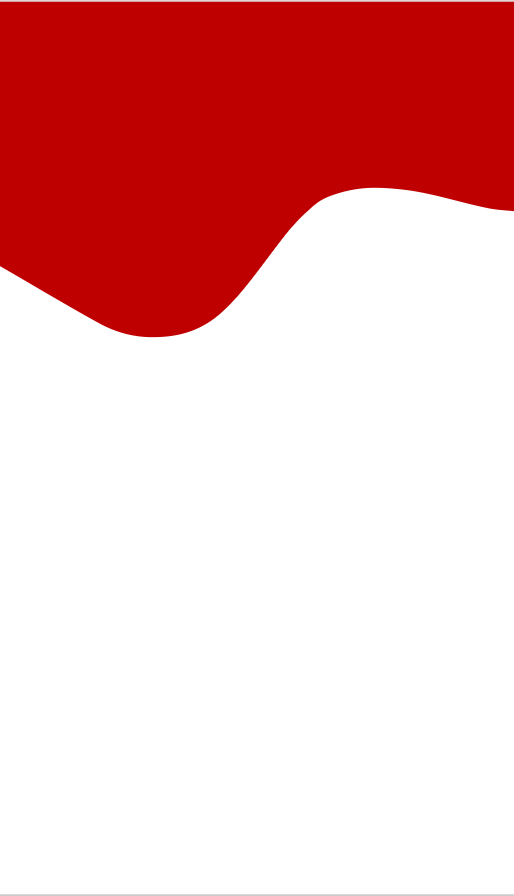
Give the GLSL for this background, as a WebGL 2 fragment shader.

```glsl
#version 300 es
precision highp float;
// A flat red banner hangs over a white page, its lower edge one flowing wave.
// The wave is a piecewise cubic Hermite curve, filled by signed distance;
// hairline grey rules close the page at the top and the bottom.

uniform vec2 u_resolution;
out vec4 fragColor;

const vec3 PAGE_WHITE = vec3(1.0);
const vec3 BANNER_RED = vec3(0.75, 0.0, 0.0);
const vec3 TOP_RULE = vec3(0.88, 0.84, 0.84);
const vec3 BOTTOM_RULE = vec3(0.80);
const float RULE_THICKNESS = 1.0 / 512.0;

// Wave knots: x in canvas widths, depth below the top in heights, slope.
const int KNOT_COUNT = 12;
const vec3 KNOTS[KNOT_COUNT] = vec3[](
    vec3(0.000, 0.297, 0.331), vec3(0.192, 0.3605, 0.316),
    vec3(0.296, 0.3763, 0.0), vec3(0.407, 0.3594, -0.37),
    vec3(0.464, 0.3294, -0.66), vec3(0.554, 0.263, -0.73),
    vec3(0.611, 0.2292, -0.49), vec3(0.656, 0.2161, -0.18),
    vec3(0.728, 0.2096, 0.0), vec3(0.792, 0.2122, 0.075),
    vec3(0.950, 0.2324, 0.115), vec3(1.000, 0.2357, 0.058));

// Cubic between two knots, matching depth and slope at both ends.
float hermite(vec3 a, vec3 b, float x) {
    float span = b.x - a.x;
    float t = clamp((x - a.x) / span, 0.0, 1.0);
    float s = 1.0 - t;
    float ends = mix(a.y, b.y, t * t * (3.0 - 2.0 * t));
    return ends + span * t * s * (a.z * s - b.z * t);
}

float waveDepth(float x) {
    float depth = KNOTS[0].y;
    for (int i = 0; i < KNOT_COUNT - 1; i++) {
        if (x >= KNOTS[i].x) depth = hermite(KNOTS[i], KNOTS[i + 1], x);
    }
    return depth;
}

// Coverage of a rule lying along an edge of the canvas.
float ruleCoverage(float distanceFromEdge) {
    return clamp((RULE_THICKNESS - distanceFromEdge) * u_resolution.y + 0.5, 0.0, 1.0);
}

void main() {
    vec2 uv = gl_FragCoord.xy / u_resolution;
    float depth = 1.0 - uv.y;

    // Banner, with an edge one pixel soft whatever its slope
    float inside = waveDepth(uv.x) - depth;
    float pixelStep = length(vec2(dFdx(inside), dFdy(inside)));
    float banner = clamp(inside / pixelStep + 0.5, 0.0, 1.0);
    vec3 color = mix(PAGE_WHITE, BANNER_RED, banner);

    // Hairline rules
    color = mix(color, TOP_RULE, ruleCoverage(depth));
    color = mix(color, BOTTOM_RULE, ruleCoverage(uv.y));

    fragColor = vec4(color, 1.0);
}
```
